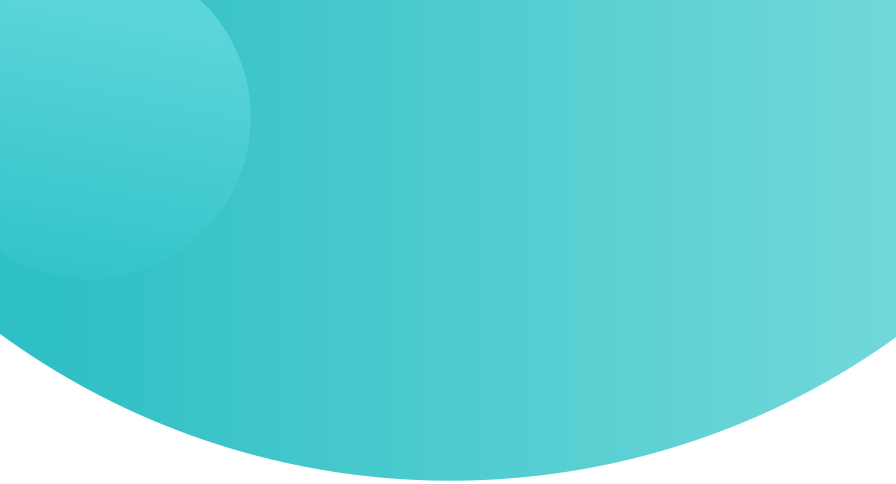
Reproduce this background procedurally as a WebGL 1 fragment shader.

```glsl
precision highp float;
// Teal backdrop with a curved lower edge and a pale disc in the upper left.
uniform vec2 u_resolution;

const vec3 WHITE = vec3(1.0);
const vec3 DEEP_TEAL = vec3(0.184, 0.753, 0.772);
const vec3 PALE_TEAL = vec3(0.447, 0.847, 0.855);
const vec3 DISC_LOW = vec3(0.200, 0.769, 0.790);
const vec3 DISC_HIGH = vec3(0.361, 0.835, 0.851);

// Antialiased coverage of a circle.
float disc(vec2 p, vec2 center, float radius, float pixel) {
  return clamp(0.5 - (length(p - center) - radius) / pixel, 0.0, 1.0);
}

// Linear blend between two colours placed at two points.
vec3 gradient(vec2 p, vec2 start, vec2 end, vec3 a, vec3 b) {
  vec2 axis = end - start;
  return mix(a, b, clamp(dot(p - start, axis) / dot(axis, axis), 0.0, 1.0));
}

void main() {
  // Canvas width is one unit; y runs down from the top edge.
  float pixel = 1.0 / u_resolution.x;
  vec2 p = vec2(gl_FragCoord.x, u_resolution.y - gl_FragCoord.y) * pixel;

  // Horizontal teal sweep.
  vec3 color = gradient(p, vec2(0.07, 0.27), vec2(1.0, 0.27), DEEP_TEAL, PALE_TEAL);

  // Pale disc, brighter toward its upper right.
  vec3 discColor = gradient(p, vec2(0.1, 0.306), vec2(0.159, 0.012), DISC_LOW, DISC_HIGH);
  color = mix(color, discColor, disc(p, vec2(0.0996, 0.1309), 0.1803, pixel));

  // White below the large arc.
  color = mix(WHITE, color, disc(p, vec2(0.5026, -0.3164), 0.8529, pixel));

  gl_FragColor = vec4(color, 1.0);
}
```
